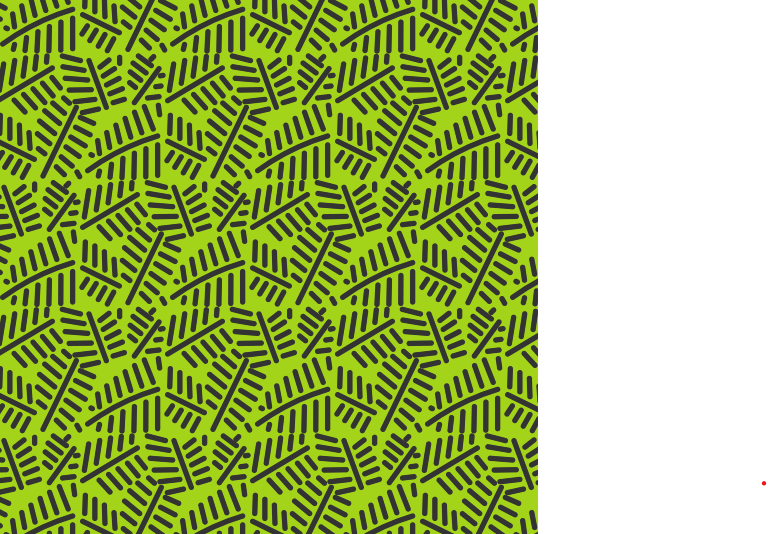
Write a Shadertoy shader that draws this pattern.

```glsl
// Dark feathered leaf sprigs on a lime panel, in a half-drop repeat, with a white margin.

const vec3 LIME  = vec3(0.64, 0.83, 0.10);
const vec3 INK   = vec3(0.20);
const vec3 PAPER = vec3(1.0);
const vec3 RED   = vec3(0.93, 0.08, 0.12);

const float CANVAS_WIDTH = 1152.0;          // design units across the canvas
const vec2  TILE_ORIGIN  = vec2(384.0, 266.0);
const vec2  TILE         = vec2(255.0, 190.0);
const float PANEL_WIDTH  = 807.0;
const float HALF_STROKE  = 4.0;
const float SPINE_GAP    = 12.0;            // clear distance from spine to barb centre
const vec2  DOT_CENTRE   = vec2(1146.0, 725.0);
const float DOT_RADIUS   = 3.2;

float segment(vec2 p, vec2 a, vec2 b) {
    vec2 pa = p - a, ba = b - a;
    return length(pa - ba * clamp(dot(pa, ba) / dot(ba, ba), 0.0, 1.0));
}

// Nearest copy of p around a centre; each row moves on by half a tile.
vec2 wrapAround(vec2 p, vec2 centre) {
    vec2 q = p - centre;
    float row = floor(q.y / TILE.y + 0.5);
    q -= row * vec2(0.5 * TILE.x, TILE.y);
    q.x -= TILE.x * floor(q.x / TILE.x + 0.5);
    return q + centre;
}

vec2 spinePoint(vec4 spine, float bow, float t) {
    vec2 along = normalize(spine.zw - spine.xy);
    return mix(spine.xy, spine.zw, t) + vec2(along.y, -along.x) * bow * 4.0 * t * (1.0 - t);
}

// One row of barbs. tips: first and last tip; layout: spine start, spine end, bulge, count.
float barbs(vec2 p, vec4 spine, float bow, vec4 tips, vec4 layout_) {
    vec2 along = normalize(spine.zw - spine.xy);
    float d = 1e5;
    int count = int(layout_.w);
    for (int i = 0; i < count; i++) {
        float t = float(i) / float(count - 1);
        vec2 base = spinePoint(spine, bow, mix(layout_.x, layout_.y, t));
        vec2 tip = mix(tips.xy, tips.zw, t);
        vec2 dir = normalize(tip - base);
        float slant = abs(dir.x * along.y - dir.y * along.x);
        tip += dir * layout_.z * 4.0 * t * (1.0 - t);
        vec2 root = base + dir * min(SPINE_GAP / max(slant, 0.3), length(tip - base) - 4.0);
        d = min(d, segment(p, root, tip));
    }
    return d;
}

// A spine with a row of barbs on either side.
float sprig(vec2 p, vec4 spine, float bow, vec4 tipsA, vec4 layoutA, vec4 tipsB, vec4 layoutB) {
    p = wrapAround(p, 0.5 * (spine.xy + spine.zw));
    float d = 1e5;
    for (int i = 0; i < 5; i++) {
        float t = float(i) / 5.0;
        d = min(d, segment(p, spinePoint(spine, bow, t), spinePoint(spine, bow, t + 0.2)));
    }
    d = min(d, barbs(p, spine, bow, tipsA, layoutA));
    return min(d, barbs(p, spine, bow, tipsB, layoutB));
}

float fleck(vec2 p, vec2 a, vec2 b) {
    return segment(wrapAround(p, a), a, b);
}

float foliage(vec2 p) {
    // Broad arched sprig
    float d = sprig(p, vec4(130, 180, 235, 128), 5.0,
        vec4(145, 135, 215, 84), vec4(0.2, 0.98, 3, 6),
        vec4(146, 188, 235, 187), vec4(0.22, 1.0, 3, 6));
    // Tall leaning sprig
    d = min(d, sprig(p, vec4(63, 188, 113, 85), 0.0,
        vec4(56, 147, 94, 71), vec4(0.25, 0.98, 18, 6),
        vec4(95, 186, 139, 109), vec4(0.22, 0.9, 6, 6)));
    // Short falling sprig
    d = min(d, sprig(p, vec4(250, 136, 305, 163), 0.0,
        vec4(254, 97, 297, 123), vec4(0.05, 0.9, 3, 4),
        vec4(249, 165, 287, 190), vec4(0.25, 0.95, 2, 4)));
    // Long rising sprig
    d = min(d, sprig(p, vec4(250, 75, 332, 26), 0.0,
        vec4(259, 20, 324, 8), vec4(0.0, 0.88, 3, 5),
        vec4(291, 92, 344, 56), vec4(0.2, 0.9, 5, 5)));
    // Steep falling sprig
    d = min(d, sprig(p, vec4(132, 15, 158, 85), 0.0,
        vec4(92, 8, 122, 93), vec4(0.05, 1.0, 8, 6),
        vec4(162, 14, 185, 73), vec4(0.25, 0.95, 4, 5)));
    // Small rising sprig
    d = min(d, sprig(p, vec4(200, 78, 237, 27), 0.0,
        vec4(193, 48, 206, 8), vec4(0.3, 0.95, 5, 4),
        vec4(237, 69, 243, 37), vec4(0.1, 0.75, 0, 3)));
    // Loose flecks between sprigs
    d = min(d, fleck(p, vec2(236, 82), vec2(238, 96)));
    d = min(d, fleck(p, vec2(135, 156), vec2(137, 157)));
    d = min(d, fleck(p, vec2(114, 182), vec2(118, 189)));
    d = min(d, fleck(p, vec2(178, 10), vec2(178, 19)));
    return min(d, fleck(p, vec2(225, 13), vec2(229, 9)));
}

void mainImage(out vec4 fragColor, in vec2 fragCoord) {
    float pixel = CANVAS_WIDTH / iResolution.x;
    vec2 p = vec2(fragCoord.x, iResolution.y - fragCoord.y) * pixel;
    float soft = 0.6 * pixel;

    float ink = 1.0 - smoothstep(-soft, soft, foliage(p - TILE_ORIGIN) - HALF_STROKE);
    vec3 colour = mix(LIME, INK, ink);
    colour = mix(colour, PAPER, smoothstep(-soft, soft, p.x - PANEL_WIDTH));

    // Red speck in the margin
    float dot_ = 1.0 - smoothstep(-soft, soft, length(p - DOT_CENTRE) - DOT_RADIUS);
    fragColor = vec4(mix(colour, RED, dot_), 1.0);
}
```
